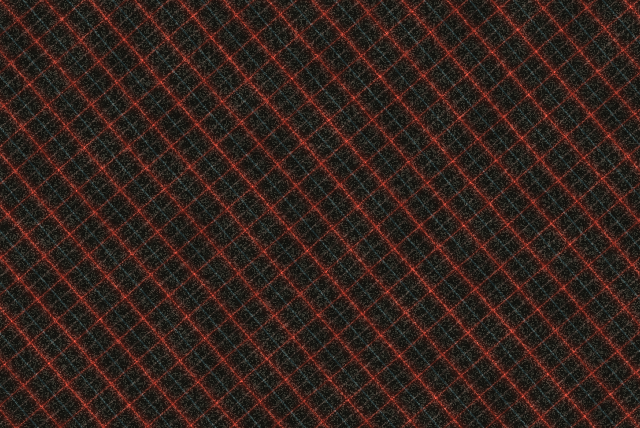
This texture is drawn by a WebGL 2 fragment shader. Its source:

```glsl
#version 300 es
precision highp float;

uniform vec2 u_resolution;
out vec4 outColor;

// Lengths are in canvas heights, measured from the centre
const vec2 REPEAT = vec2(0.0787, 0.0653);  // between bold stripes, between fine stripes
const vec2 ANCHOR = vec2(0.0293, -0.0332); // one crossing of bold and fine stripes
const float TILT = 0.715;                  // angle of the fine stripes
const float BOLD_WIDTH = 0.0036;
const float FINE_WIDTH = 0.0026;
const float PALE_WIDTH = 0.0030;
const float BOLD_GLOW = 0.0130;
const float FINE_GLOW = 0.0080;
const float GRAIN_SIZE = 0.0032;
const float THREAD_SIZE = 0.0090;
const float WARP = 0.0007;

const vec3 CLOTH = vec3(0.086, 0.088, 0.070);
const vec3 BOLD_RED = vec3(0.300, 0.085, 0.055);
const vec3 FINE_RED = vec3(0.270, 0.085, 0.065);
const vec3 BOLD_HAZE = vec3(0.165, 0.020, 0.016);
const vec3 FINE_HAZE = vec3(0.070, 0.008, 0.006);
const vec3 STEEL_BLUE = vec3(0.075, 0.150, 0.175);
const vec3 DULL_ROSE = vec3(0.130, 0.095, 0.090);
const vec3 FLECK = vec3(0.110, 0.108, 0.098);

float hash(vec2 p) {
    return fract(sin(dot(p, vec2(127.1, 311.7))) * 43758.55);
}

// Cellular grain: each tuft has its own brightness and a soft edge
float tufts(vec2 p) {
    vec2 cell = floor(p);
    float nearest = 8.0;
    float tone = 0.0;
    for (int y = -1; y <= 1; y++) {
        for (int x = -1; x <= 1; x++) {
            vec2 id = cell + vec2(x, y);
            vec2 seed = id + vec2(hash(id), hash(id + 57.3));
            float d = length(p - seed);
            if (d < nearest) {
                nearest = d;
                tone = hash(id + 19.7);
            }
        }
    }
    return tone * (1.0 - 0.35 * smoothstep(0.1, 0.9, nearest));
}

// Signed distance to the closest of evenly spaced lines
float lineDistance(float x, float period) {
    return (fract(x / period + 0.5) - 0.5) * period;
}

// Soft stripe that keeps its total light when thinner than a pixel
float stripe(float d, float width, float pixel) {
    float w = length(vec2(width * 0.6, pixel * 0.4));
    return exp(-d * d / (w * w)) * width * 0.6 / w;
}

float haze(float d, float width) {
    return exp(-d * d / (width * width));
}

// Small brightness difference from one stripe to the next
float dyeLot(float x, float period, float salt) {
    return 0.9 + 0.2 * hash(vec2(floor(x / period + 0.5), salt));
}

void main() {
    float pixel = 1.0 / u_resolution.y;
    vec2 p = (gl_FragCoord.xy - 0.5 * u_resolution) * pixel;

    // Cloth axes: x runs across the bold stripes, y across the fine ones
    vec2 across = vec2(cos(TILT), sin(TILT));
    vec2 along = vec2(across.y, -across.x);
    vec2 q = vec2(dot(p - ANCHOR, across), dot(p - ANCHOR, along));
    q += WARP * (sin(q.yx * vec2(11.0, 13.0)) + 0.4 * sin(q.yx * 47.0 + 1.7));

    vec2 line = vec2(lineDistance(q.x, REPEAT.x), lineDistance(q.y, REPEAT.y));
    vec2 middle = vec2(lineDistance(q.x + 0.5 * REPEAT.x, REPEAT.x),
                       lineDistance(q.y + 0.5 * REPEAT.y, REPEAT.y));

    // Grain and the gentle rhythm of raised threads
    float grain = tufts(p / GRAIN_SIZE);
    float wear = 0.5 + 0.25 * (sin(q.x * 23.0 + 2.0 * sin(q.y * 9.0)) + sin(q.y * 31.0 + q.x * 7.0));
    vec2 threads = 0.9 + 0.1 * sin(q.yx * 6.2832 / THREAD_SIZE);
    float boldLot = dyeLot(q.x, REPEAT.x, 3.0);
    float fineLot = dyeLot(q.y, REPEAT.y, 8.0);

    // Dark ground with dyed margins, broken up by grain and worn patches
    vec3 color = CLOTH;
    color += BOLD_HAZE * haze(line.x - 0.001, BOLD_GLOW) * boldLot;
    color += FINE_HAZE * haze(line.y, FINE_GLOW) * fineLot;
    color *= 0.70 + 0.66 * grain + 0.10 * (wear - 0.5);
    color += FLECK * smoothstep(0.35, 1.0, grain) * (0.8 + 0.4 * wear);

    // Red stripes, and pale ones halfway between, stay nearly continuous
    vec3 stripes = BOLD_RED * stripe(line.x, BOLD_WIDTH, pixel) * threads.x * boldLot;
    stripes += FINE_RED * stripe(line.y, FINE_WIDTH, pixel) * threads.y * fineLot;
    stripes += STEEL_BLUE * stripe(middle.x, PALE_WIDTH, pixel) * threads.x;
    stripes += DULL_ROSE * stripe(middle.y, PALE_WIDTH, pixel) * threads.y;
    color += stripes * (0.82 + 0.36 * grain);

    outColor = vec4(clamp(color, 0.0, 1.0), 1.0);
}
```
